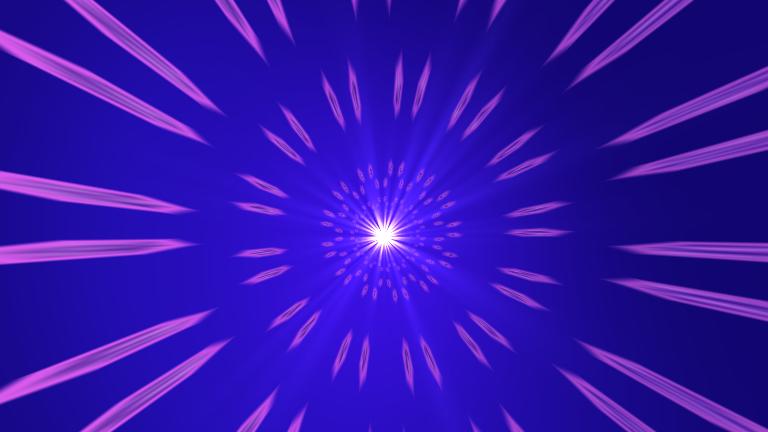
Write a WebGL 1 fragment shader that draws this background.

```glsl
precision highp float;
// Violet light tunnel: paired glowing dashes streaming out of a white star on deep blue.

uniform vec2 u_resolution;

const float TAU = 6.2831853;
const vec2 STAR_POS = vec2(0.0, -0.0486);   // vanishing point, in canvas heights
const vec2 TUNNEL_TILT = vec2(0.10, 0.08);  // sideways drift of the rings
const float PAIRS = 13.0;                   // dash pairs per ring
const float RING_STEP = 1.81;               // depth between rings
const float FIRST_RING = 1.40;              // depth of the nearest ring

const vec3 NAVY = vec3(0.065, 0.02, 0.44);
const vec3 BLUE = vec3(0.13, 0.05, 0.69);
const vec3 VIOLET = vec3(0.24, 0.06, 0.91);
const vec3 RIM_PINK = vec3(0.80, 0.30, 0.92);
const vec3 FILL_MAUVE = vec3(0.48, 0.23, 0.74);
const vec3 HALO = vec3(0.62, 0.38, 1.0);

vec2 hashGradient(vec2 cell) {
  float angle = TAU * fract(sin(dot(cell, vec2(127.1, 311.7))) * 4375.85);
  return vec2(cos(angle), sin(angle));
}

float gradientNoise(vec2 p) {
  vec2 i = floor(p), f = fract(p);
  vec2 u = f * f * f * (f * (f * 6.0 - 15.0) + 10.0);
  float a = dot(hashGradient(i), f);
  float b = dot(hashGradient(i + vec2(1.0, 0.0)), f - vec2(1.0, 0.0));
  float c = dot(hashGradient(i + vec2(0.0, 1.0)), f - vec2(0.0, 1.0));
  float d = dot(hashGradient(i + vec2(1.0, 1.0)), f - vec2(1.0, 1.0));
  return mix(mix(a, b, u.x), mix(c, d, u.x), u.y);
}

// Radius of the tilted tunnel ring passing through q.
float ringRadius(vec2 q, vec2 tilt) {
  float k = 1.0 - dot(tilt, tilt);
  float b = dot(q, tilt);
  return (sqrt(b * b + k * dot(q, q)) - b) / k;
}

// Narrow lobe of light along one angle, given in degrees.
float beam(vec2 dir, float degrees, float sharpness) {
  float a = radians(degrees);
  return pow(max(dot(dir, vec2(cos(a), sin(a))), 0.0), sharpness);
}

vec3 background(vec2 q, float r) {
  float side = smoothstep(0.65, -0.40, dot(q, vec2(0.8, 0.6)));
  float corners = 1.0 - 0.65 * smoothstep(0.55, 1.05, r);
  vec3 col = mix(NAVY, BLUE, side * corners);
  vec2 stretched = (q + vec2(0.02, 0.05)) * vec2(1.1, 0.95);
  return mix(col, VIOLET, 0.92 * exp(-6.5 * dot(stretched, stretched)));
}

// Soft shafts fanning out of the star.
float lightRays(vec2 dir, float r) {
  float wide = gradientNoise(dir * 4.0 + 7.3);
  float fine = gradientNoise(dir * 11.0 + 2.1);
  float shafts = max(wide + 0.6 * fine, 0.0) * exp(-4.5 * r);
  float beams = beam(dir, 62.0, 700.0) + 0.6 * beam(dir, 24.0, 500.0)
              + 0.6 * beam(dir, -70.0, 350.0) + 0.5 * beam(dir, 238.0, 400.0);
  return 0.55 * shafts + 0.36 * beams * exp(-2.8 * r);
}

// Tapered dashes: rgb is colour, a is coverage.
vec4 dashes(vec2 q, vec2 tilt, float pixel) {
  float s = max(ringRadius(q, tilt), 0.001);
  vec2 around = q / s - tilt;
  float depth = 1.0 / s - FIRST_RING;
  float ring = floor(depth / RING_STEP + 0.5);
  float along = (depth - ring * RING_STEP) / 0.61;

  // Alternate rings turn by half a cell; every third ring is empty.
  float cell = TAU / PAIRS;
  float turn = atan(around.y, around.x) / cell - 0.072;
  turn += 0.5 * (1.0 - mod(ring, 2.0));
  float f = fract(turn + 0.5) - 0.5;
  float halfWidth = 0.027;
  float across = (abs(f) - 0.17) * cell / halfWidth;
  float present = 1.0 - step(1.5, mod(ring, 3.0));

  // Elongated, slightly skewed hexagon.
  float skewed = abs(along + 0.18 * across);
  float shape = max(abs(across), 0.5 * abs(across) + skewed);
  float inside = 1.0 - shape;
  float soft = pixel + 0.0012;
  float cover = smoothstep(-soft, soft, inside * halfWidth * s);
  cover *= present * smoothstep(0.03, 0.10, s);

  float streak = gradientNoise(vec2(across * 2.5 + ring * 5.0, along * 1.5 + floor(turn + 0.5)));
  vec3 fill = FILL_MAUVE + vec3(0.40, 0.30, 0.25) * streak;
  vec3 rim = mix(RIM_PINK, vec3(0.66, 0.28, 0.80), smoothstep(-0.3, 0.8, q.x));
  vec3 col = mix(rim, fill, smoothstep(0.12, 0.55, inside));
  col += vec3(0.12, 0.08, 0.04) * smoothstep(0.1, -0.8, q.x);
  return vec4(col, 0.92 * cover);
}

// White core with a spiky violet halo.
vec3 star(vec2 dir, float r) {
  float spikes = 1.0 + 1.1 * gradientNoise(dir * 7.0 + 4.7);
  float core = exp(-pow(r / (0.030 * spikes), 2.0));
  float halo = exp(-r / (0.042 * spikes));
  return vec3(1.3) * core + HALO * halo * 0.85;
}

void main() {
  vec2 p = (gl_FragCoord.xy - 0.5 * u_resolution) / u_resolution.y;
  vec2 q = p - STAR_POS;
  float r = length(q);
  vec2 dir = q / max(r, 0.0001);

  vec3 col = background(q, r);
  col += vec3(0.30, 0.22, 0.65) * lightRays(dir, r);
  vec4 dash = dashes(q, TUNNEL_TILT, 1.0 / u_resolution.y);
  col = mix(col, dash.rgb, dash.a);
  col += star(dir, r);
  gl_FragColor = vec4(clamp(col, 0.0, 1.0), 1.0);
}
```
